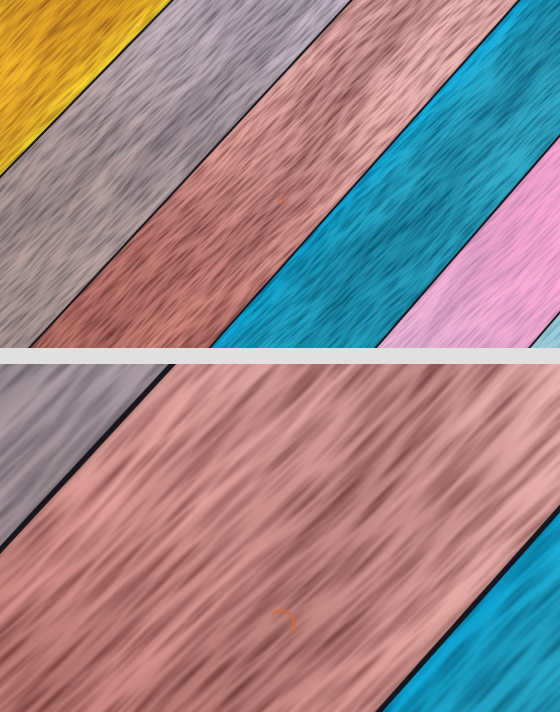
Top, the full canvas; bottom, a detail of the centre.
Reproduce this texture procedurally as a WebGL 2 fragment shader.

```glsl
#version 300 es
precision highp float;

uniform vec2 u_resolution;
out vec4 outColor;

#define GRAIN_ANGLE 0.78
#define SEAM_WIDTH 0.0024
#define SEAM_COLOR vec3(0.07, 0.06, 0.09)
#define PORE_SCALE vec2(8.0, 78.0)
#define FIBRE_SCALE vec2(13.0, 125.0)
#define STREAK_SCALE vec2(4.5, 30.0)
#define PATCH_SCALE vec2(2.6, 8.0)
#define BASE_TONE 0.72
#define PORE_DEPTH 0.55
#define STREAK_DEPTH 0.50

// Paint per board: lower end, upper end, and dark grain
const vec3 LOWER[6] = vec3[6](
    vec3(0.93, 0.68, 0.17), vec3(0.69, 0.60, 0.59), vec3(0.79, 0.50, 0.46),
    vec3(0.12, 0.64, 0.77), vec3(0.89, 0.77, 0.87), vec3(0.64, 0.82, 0.87));
const vec3 UPPER[6] = vec3[6](
    vec3(0.93, 0.66, 0.14), vec3(0.72, 0.67, 0.73), vec3(0.86, 0.65, 0.64),
    vec3(0.17, 0.62, 0.73), vec3(0.97, 0.64, 0.82), vec3(0.64, 0.82, 0.87));
const vec3 GRAIN[6] = vec3[6](
    vec3(0.56, 0.34, 0.10), vec3(0.33, 0.31, 0.34), vec3(0.39, 0.19, 0.18),
    vec3(0.00, 0.29, 0.39), vec3(0.70, 0.50, 0.66), vec3(0.36, 0.60, 0.68));

vec3 hash3(vec2 c) {
    vec3 k = vec3(dot(c, vec2(127.1, 311.7)), dot(c, vec2(269.5, 183.3)), dot(c, vec2(419.2, 371.9)));
    return fract(sin(k) * 43758.55);
}

// Cellular noise: x is the nearest distance, y a smooth blend of cell values
vec2 cells(vec2 q) {
    vec2 id = floor(q), f = fract(q);
    float nearest = 8.0, sum = 0.0, weight = 0.0;
    for (int j = -1; j <= 1; j++) {
        for (int i = -1; i <= 1; i++) {
            vec2 o = vec2(i, j);
            vec3 h = hash3(id + o);
            vec2 d = o + h.xy - f;
            float d2 = dot(d, d), w = exp(-6.0 * d2);
            nearest = min(nearest, d2);
            sum += w * h.z;
            weight += w;
        }
    }
    return vec2(sqrt(nearest), sum / weight);
}

// Board number across the fan of slanted planks; y returns the local width
vec2 boardCoord(vec2 p) {
    float s = p.x - mix(-0.479, 0.496, p.y);
    float w = mix(0.588, 0.531, p.y) - mix(0.044, 0.033, p.y) * s;
    return vec2(s / w, w);
}

// Brightness of the wood: pores, fibres, streaks and worn patches
float woodTone(vec2 g) {
    g.y += 0.004 * sin(g.x * 7.0 + g.y * 9.0) + 0.002 * sin(g.x * 17.0 - g.y * 13.0);
    vec2 pore = cells(g * PORE_SCALE);
    vec2 fibre = cells(g * FIBRE_SCALE + 37.0);
    float streak = cells(g * STREAK_SCALE + 71.0).y;
    float wear = cells(g * PATCH_SCALE + 13.0).y;
    float lines = 0.6 * smoothstep(0.08, 0.55, pore.x) + 0.4 * smoothstep(0.05, 0.5, fibre.x);
    return BASE_TONE + PORE_DEPTH * (lines - 0.65)
        + STREAK_DEPTH * (0.5 * pore.y + 0.5 * streak - 0.5) + 0.32 * (wear - 0.5);
}

void main() {
    vec2 p = gl_FragCoord.xy / u_resolution.y;
    float px = 1.0 / u_resolution.y;

    // Plank lookup
    vec2 b = boardCoord(p);
    int id = clamp(int(floor(b.x)) + 1, 0, 5);
    float side = b.x - round(b.x);
    float seamDist = abs(side) * b.y * 0.7;

    // Grain space, shifted for every plank
    vec2 along = vec2(cos(GRAIN_ANGLE), sin(GRAIN_ANGLE));
    vec2 g = vec2(dot(p, along), dot(p, vec2(-along.y, along.x)));
    float end = smoothstep(0.2, 1.5, g.x);
    float tone = woodTone(g + vec2(3.7, 5.3) * float(id));
    tone += 0.10 * (end - 0.5);

    // Paint, with brighter bare edges on the yellow and teal planks
    vec3 paint = mix(LOWER[id], UPPER[id], end);
    float edge = exp(-seamDist * 22.0);
    if (id == 0) paint = mix(paint, vec3(0.96, 0.86, 0.20), edge);
    if (id == 3) paint = mix(paint, vec3(0.04, 0.66, 0.86), edge * step(0.0, side));
    tone += 0.12 * edge;
    vec3 color = mix(GRAIN[id], paint, clamp(tone, -0.1, 1.15));

    // Small curled nick
    vec2 k = p - vec2(0.806, 0.418);
    float nick = 1.0 - smoothstep(0.001, 0.001 + 1.5 * px, abs(length(k) - 0.012));
    color = mix(color, vec3(0.80, 0.42, 0.28), 0.7 * nick * smoothstep(-0.004, 0.004, k.x + k.y));

    // Dark gap between planks with a soft shadow
    color *= 1.0 - 0.35 * exp(-seamDist * 220.0);
    float gap = 1.0 - smoothstep(SEAM_WIDTH - 0.5 * px, SEAM_WIDTH + 0.8 * px, seamDist);
    color = mix(color, SEAM_COLOR, 0.92 * gap);

    outColor = vec4(clamp(color, 0.0, 1.0), 1.0);
}
```
